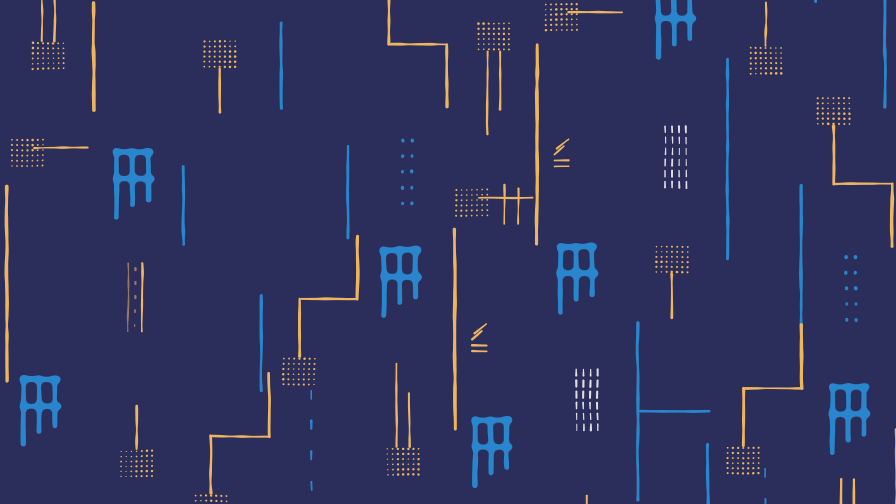
Reproduce this pattern procedurally as a Shadertoy shader.

```glsl
#define GROUND vec3(0.168, 0.178, 0.352)
#define BLUE   vec3(0.160, 0.525, 0.800)
#define GOLD   vec3(0.930, 0.710, 0.375)
#define CREAM  vec3(0.880, 0.870, 0.890)
#define TAN    vec3(0.610, 0.470, 0.370)
#define UNITS  432.0              // canvas height in design units
#define CELL   vec2(76.8, 108.0)  // room for one motif
#define WOBBLE 1.0                // sway of the hand-drawn strokes
#define SWELL  0.7                // change of stroke thickness
#define SEED   vec2(17.0, 41.0)

vec2 hash2(vec2 p) {
    vec3 q = fract(p.xyx * vec3(0.1031, 0.1030, 0.0973));
    q += dot(q, q.yzx + 33.33);
    return fract((q.xx + q.yz) * q.zy);
}

vec2 noise2(vec2 p) {
    vec2 i = floor(p), f = fract(p);
    f = f * f * (3.0 - 2.0 * f);
    return mix(mix(hash2(i), hash2(i + vec2(1, 0)), f.x),
               mix(hash2(i + vec2(0, 1)), hash2(i + vec2(1, 1)), f.x), f.y);
}

float stroke(vec2 p, vec2 a, vec2 b, float radius) {
    vec2 ab = b - a;
    float t = clamp(dot(p - a, ab) / dot(ab, ab), 0.0, 1.0);
    return length(p - a - ab * t) - radius;
}

float smoothMin(float a, float b, float k) {
    float h = max(k - abs(a - b), 0.0) / k;
    return min(a, b) - h * h * k * 0.25;
}

// Centred array of dots, or of upright dashes when halfLength > 0
float dots(vec2 p, vec2 pitch, vec2 count, float halfLength, float radius) {
    vec2 mid = 0.5 * (count - 1.0);
    vec2 id = clamp(round(p / pitch + mid), vec2(0), count - 1.0) - mid;
    p -= id * pitch;
    p.y -= clamp(p.y, -halfLength, halfLength);
    return length(p) - radius;
}

float dotGrid(vec2 p) { return dots(p, vec2(4.4), vec2(7, 6), 0.0, 0.78); }

// Two rails joined by three legs of falling length
float comb(vec2 p) {
    float rails = min(stroke(p, vec2(-15, 28), vec2(14, 28), 2.4),
                      stroke(p, vec2(-15, 5), vec2(15, 5), 2.3));
    float legs = 1e3;
    for (float i = 0.0; i < 3.0; i++) {
        float x = 13.5 * i - 15.0;
        legs = min(legs, stroke(p, vec2(x, 28), vec2(x, -28.0 + 11.0 * sqrt(i)), 2.1));
    }
    return smoothMin(rails, legs, 4.5);
}

// Two slanted marks above two level ones
float tally(vec2 p) {
    float d = 1e3;
    for (float i = 0.0; i < 2.0; i++) {
        d = min(d, stroke(p, vec2(-6.0 + 2.0 * i, 1.0 + 5.0 * i), vec2(2.0 + 4.0 * i, 8.0 + 6.0 * i), 0.9));
        d = min(d, stroke(p, vec2(-6, -4.0 - 5.0 * i), vec2(6, -4.0 - 5.0 * i), 0.9));
    }
    return d;
}

// Distances to the inks: x blue, y gold, z cream, w tan
vec4 motif(int kind, vec2 p, vec2 rnd) {
    vec4 ink = vec4(1e3);
    vec2 f = vec2(p.x, rnd.x < 0.35 ? -p.y : p.y);
    float reach = 28.0 + 60.0 * rnd.y;
    if (kind == 0 || kind == 5) {
        ink.x = comb(p);
    } else if (kind == 1) {         // grid on two stems
        ink.y = min(dotGrid(f + vec2(0, 32)),
                min(stroke(f, vec2(-5.5, -19), vec2(-5.5, 52), 0.85),
                    stroke(f, vec2(5.5, -19), vec2(5.5, 25.0 + 30.0 * rnd.y), 0.95)));
    } else if (kind == 2) {         // grid on an elbowed line
        ink.y = min(min(dotGrid(f + vec2(14, 48)), stroke(f, vec2(-14, -35), vec2(-14, 14), 1.15)),
                min(stroke(f, vec2(-14, 14), vec2(36, 14), 0.95),
                    stroke(f, vec2(36, 14), vec2(36, 68), 1.3)));
    } else if (kind == 3) {         // grid on one stem
        ink.y = min(dotGrid(f + vec2(0, 24)), stroke(f, vec2(0, -11), vec2(0, 26), 0.95));
    } else if (kind == 4) {         // long gold line, tally beside it
        ink.y = stroke(p, vec2(-35, -reach), vec2(-35, reach), 1.4);
        if (rnd.x < 0.4) ink.y = min(ink.y, tally(p + vec2(14, 10)));
    } else if (kind == 6) {         // long blue line
        ink.x = stroke(p, vec2(31, -reach), vec2(31, reach), 1.25);
    } else if (kind == 7 && rnd.x < 0.75) {
        ink.z = dots(p, vec2(6, 9.5), vec2(4, 6), 2.6, 0.7);
    } else if (kind == 8) {         // grid with a crossed rule
        ink.y = min(dotGrid(p + vec2(18, 0)), stroke(p, vec2(-12, 4), vec2(34, 4), 0.85));
        if (rnd.y > 0.6)
            ink.y = min(ink.y, min(stroke(p, vec2(10, -18), vec2(10, 15), 0.8),
                                   stroke(p, vec2(22, -18), vec2(22, 12), 0.8)));
    } else if (kind == 9) {         // blue dots or a broken blue line
        ink.x = rnd.x < 0.5 ? dots(p, vec2(8, 13.5), vec2(2, 5), 0.3, 1.3)
                            : dots(p, vec2(1, 26), vec2(1, 4), 3.5, 0.85);
    } else if (kind == 10) {        // blue line with a branch
        ink.x = stroke(p, vec2(-31, -reach), vec2(-31, reach), 1.25);
        if (rnd.x > 0.7) ink.x = min(ink.x, stroke(p, vec2(-31, 0), vec2(30, 0), 1.1));
    } else {                        // ladder strip
        ink.y = stroke(p, vec2(6, -29), vec2(6, 29), 0.9);
        ink.w = min(stroke(p, vec2(-6, -29), vec2(-6, 29), 0.7),
                    dots(p, vec2(1, 12), vec2(1, 5), 0.8, 0.8));
    }
    return ink;
}

void mainImage(out vec4 fragColor, in vec2 fragCoord) {
    float pixel = UNITS / iResolution.y;
    vec2 p = fragCoord * pixel;
    p += WOBBLE * (noise2(p / 22.0) - 0.5);

    // Nearest inks of the surrounding cells; each column slides by its own amount
    vec4 ink = vec4(1e3);
    float column = floor(p.x / CELL.x);
    for (float i = -1.0; i <= 1.0; i++) {
        float x = column + i;
        float slide = hash2(vec2(x, 7.0) + SEED).x;
        float row = floor(p.y / CELL.y - slide);
        for (float j = -2.0; j <= 2.0; j++) {
            vec2 cell = vec2(x, row + j);
            vec2 rnd = hash2(cell + SEED);
            vec2 jitter = (hash2(cell + SEED.yx) - 0.5) * vec2(8, 18);
            vec2 centre = (cell + vec2(0.5, 0.5 + slide)) * CELL + jitter;
            int kind = int(mod(dot(cell, vec2(3, 4)) + 0.5, 11.0));
            ink = min(ink, motif(kind, p - centre, rnd));
        }
    }
    ink += SWELL * (noise2(p / 9.0).x - 0.5);

    // Lay the inks over the ground with smooth edges
    vec4 cover = clamp(0.5 - ink / pixel, 0.0, 1.0);
    vec3 color = mix(GROUND, TAN, cover.w);
    color = mix(color, BLUE, cover.x);
    color = mix(color, CREAM, cover.z);
    color = mix(color, GOLD, cover.y);
    fragColor = vec4(color, 1.0);
}
```
